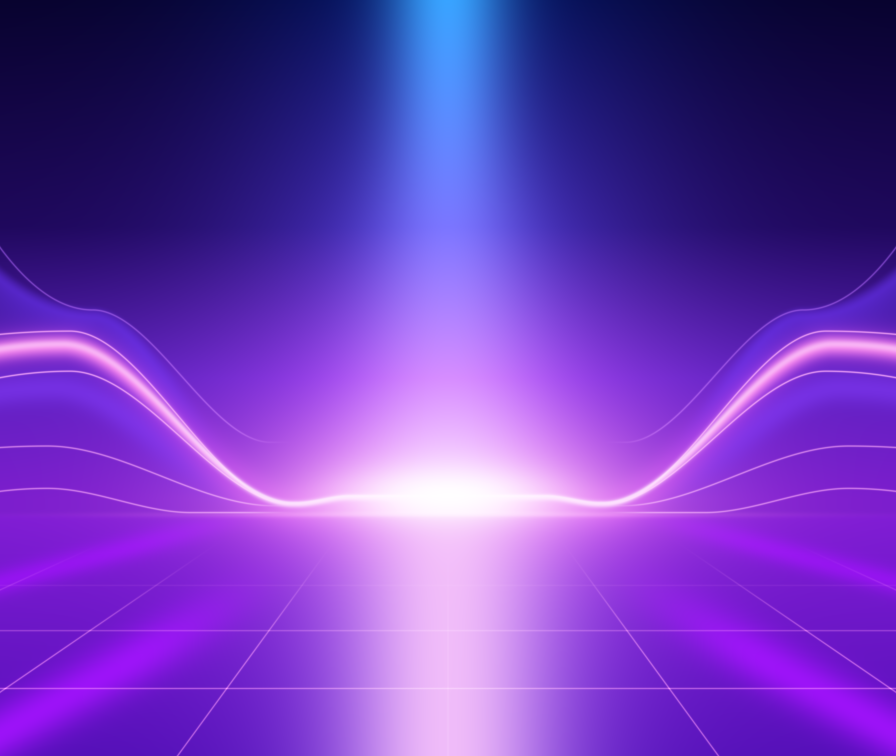
This background is drawn by a Shadertoy shader. Its source:

```glsl
const float HORIZON = 0.319;

float bell(float d, float width) {
    return exp(-d * d / (width * width));
}

vec3 screen(vec3 base, vec3 light) {
    return base + clamp(light, 0.0, 1.0) * (1.0 - base);
}

// Vertical gradient with stops at heights 0.34, 0.5, 0.7 and 1.0
vec3 ramp(float y, vec3 low, vec3 midLow, vec3 midHigh, vec3 high) {
    vec3 c = mix(low, midLow, clamp((y - 0.34) / 0.16, 0.0, 1.0));
    c = mix(c, midHigh, clamp((y - 0.5) / 0.2, 0.0, 1.0));
    return mix(c, high, clamp((y - 0.7) / 0.3, 0.0, 1.0));
}

// Signed distance to an S-curve rising from lo to hi between a and b, bending after b
float waveDistance(vec2 p, float lo, float hi, float a, float b, float bend) {
    float t = clamp((p.x - a) / (b - a), 0.0, 1.0);
    float tail = max(p.x - b, 0.0);
    float height = lo + (hi - lo) * t * t * (3.0 - 2.0 * t) + bend * tail * tail;
    float slope = 6.0 * t * (1.0 - t) * (hi - lo) / (b - a) + 2.0 * bend * tail;
    return (p.y - height) / sqrt(1.0 + slope * slope);
}

vec3 skyColor(vec2 p) {
    vec3 side = ramp(p.y, vec3(0.48, 0.11, 0.80), vec3(0.36, 0.12, 0.74),
                     vec3(0.12, 0.03, 0.36), vec3(0.03, 0.01, 0.18));
    vec3 halo = ramp(p.y, vec3(1.0, 0.55, 0.98), vec3(0.66, 0.28, 0.97),
                     vec3(0.28, 0.19, 0.76), vec3(0.03, 0.09, 0.42));
    vec3 beam = ramp(p.y, vec3(1.0, 0.88, 1.0), vec3(0.84, 0.55, 1.0),
                     vec3(0.48, 0.46, 1.0), vec3(0.22, 0.64, 1.0));
    vec3 c = mix(side, halo, bell(p.x, 0.28));
    return mix(c, beam, bell(p.x, mix(0.13, 0.08, smoothstep(0.35, 0.9, p.y))));
}

vec3 floorColor(vec2 p, float pixel) {
    float depth = max(HORIZON - p.y, 0.0);
    vec3 c = mix(vec3(0.50, 0.11, 0.83), vec3(0.33, 0.06, 0.72), depth / 0.32);

    // Diagonal reflections
    float streaks = bell(depth - 0.29 - 0.55 * (p.x - 0.594), 0.04)
                  + 0.8 * bell(depth - 0.09 - 0.27 * (p.x - 0.594), 0.017);
    c = mix(c, vec3(0.61, 0.07, 0.97), min(streaks, 1.0) * smoothstep(0.18, 0.42, p.x));

    // Pink horizon spill and the pale central reflection
    c = mix(c, vec3(0.58, 0.33, 0.94), 0.75 * bell(p.x, 0.22));
    c = mix(c, vec3(0.95, 0.42, 0.97), 0.9 * exp(-depth / 0.08) * bell(p.x, 0.28));
    c = mix(c, vec3(0.96, 0.76, 0.98), 0.95 * bell(p.x, 0.13));

    // Perspective grid
    float lineWidth = max(0.0012, 0.7 * pixel);
    float spacing = 0.125 + 0.73 * depth;
    float column = round(p.x / spacing);
    float slope = 0.73 * column;
    float grid = bell((p.x - column * spacing) / sqrt(1.0 + slope * slope), lineWidth);
    grid *= column < 0.5 ? 0.35 : 1.0;
    for (int i = 0; i < 4; i++) {
        float row = float(i);
        float rowDepth = 0.05 + 0.035 * row + 0.0083 * row * row;
        grid += bell(depth - rowDepth, lineWidth) * (0.2 + 0.25 * row);
    }
    return screen(c, vec3(0.9, 0.5, 0.9) * grid * 0.55 * smoothstep(0.03, 0.2, depth));
}

vec3 addWaves(vec3 c, vec2 p, float pixel) {
    float thin = max(0.0013, 0.7 * pixel);
    float outer = smoothstep(0.22, 0.45, p.x);

    // Violet veil behind the ribbon
    float veil = waveDistance(p, 0.38, 0.59, 0.235, 0.47, 3.5);
    float veilFill = smoothstep(0.008, -0.012, veil) * exp(min(veil, 0.0) / 0.045);
    c = mix(c, vec3(0.41, 0.20, 0.96), 0.75 * veilFill * smoothstep(0.27, 0.42, p.x));
    float haze = waveDistance(p, 0.325, 0.487, 0.22, 0.52, -1.0);
    c = mix(c, vec3(0.50, 0.22, 0.96), 0.6 * bell(haze, 0.02) * outer);

    // Fine filaments
    float filament = waveDistance(p, 0.415, 0.59, 0.235, 0.47, 5.5);
    c = screen(c, vec3(0.5, 0.3, 0.8) * 0.6 * bell(filament, thin) * smoothstep(0.2, 0.3, p.x));
    float fine = bell(waveDistance(p, 0.333, 0.562, 0.21, 0.5, -0.5), thin)
               + bell(waveDistance(p, 0.333, 0.509, 0.205, 0.5, -1.0), thin);
    float low = bell(waveDistance(p, 0.331, 0.41, 0.23, 0.53, -0.5), thin)
              + bell(waveDistance(p, 0.322, 0.354, 0.34, 0.53, -1.0), thin);
    c = screen(c, vec3(0.95, 0.6, 0.9) * (0.75 * fine + 0.6 * low) * smoothstep(0.2, 0.28, p.x));

    // Main glowing ribbon, slightly raised at the center
    float lift = 0.009 * (1.0 - smoothstep(0.13, 0.2, p.x));
    float ribbon = waveDistance(p - vec2(0.0, lift), 0.333, 0.543, 0.205, 0.51, -0.9);
    float width = mix(0.0045, 0.013, smoothstep(0.25, 0.5, p.x));
    c = screen(c, vec3(0.65, 0.15, 0.7) * 0.5 * bell(ribbon, 0.026));
    vec3 ribbonColor = mix(vec3(1.0, 0.87, 1.0), vec3(1.0, 0.55, 0.94), outer);
    c = mix(c, ribbonColor, 0.9 * bell(ribbon, width));
    return screen(c, vec3(1.0, 0.85, 1.0) * 0.45 * bell(ribbon - 0.002, 0.4 * width));
}

void mainImage(out vec4 fragColor, in vec2 fragCoord) {
    float pixel = 1.0 / iResolution.y;
    vec2 p = (fragCoord - vec2(0.5 * iResolution.x, 0.0)) * pixel;
    p.x = abs(p.x);

    float aboveFloor = smoothstep(-0.003 - pixel, 0.003 + pixel, p.y - HORIZON);
    vec3 c = mix(floorColor(p, pixel), skyColor(p), aboveFloor);

    // Horizon edge and central flare
    c = screen(c, vec3(0.9, 0.4, 0.7) * 0.6 * bell(p.y - HORIZON, 0.004) * bell(p.x, 0.32));
    c = addWaves(c, p, pixel);
    float flareY = p.y - 0.345;
    c = screen(c, vec3(0.9, 0.5, 0.8) * 0.35 * bell(p.x, 0.25) * bell(flareY, 0.07));
    c = screen(c, vec3(0.95) * bell(p.x, 0.12) * bell(flareY, 0.035));

    fragColor = vec4(c, 1.0);
}
```
